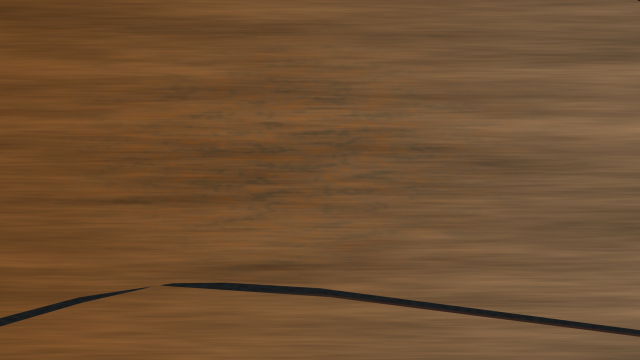
Reproduce this texture procedurally as a Shadertoy shader.

```glsl
// Brown wood board with fine horizontal grain, cut by a thin dark curved gap.

vec2 gradientAt(vec2 cell) {
    vec3 h = fract(cell.xyx * vec3(0.1031, 0.1030, 0.0973));
    h += dot(h, h.yzx + 33.33);
    float angle = 6.2832 * fract((h.x + h.y) * h.z);
    return vec2(cos(angle), sin(angle));
}

float gradientNoise(vec2 p) {
    vec2 i = floor(p), f = p - i;
    vec2 u = f * f * f * (f * (f * 6.0 - 15.0) + 10.0);
    float a = dot(gradientAt(i), f);
    float b = dot(gradientAt(i + vec2(1, 0)), f - vec2(1, 0));
    float c = dot(gradientAt(i + vec2(0, 1)), f - vec2(0, 1));
    float d = dot(gradientAt(i + vec2(1, 1)), f - vec2(1, 1));
    return mix(mix(a, b, u.x), mix(c, d, u.x), u.y);
}

// Streaks stretched along x, from broad bands to hairlines
float grain(vec2 p) {
    float sum = 0.0, weight = 0.40;
    vec2 frequency = vec2(0.9, 13.0);
    for (int i = 0; i < 5; i++) {
        sum += weight * gradientNoise(p * frequency + float(i) * 17.3);
        frequency *= vec2(1.75, 1.95);
        weight *= 0.87;
    }
    return sum;
}

float band(float y, float center, float width) {
    float d = (y - center) / width;
    return exp(-d * d);
}

vec3 wood(vec2 p) {
    // Warm on the left, greyer toward the right
    vec3 color = mix(vec3(0.425, 0.275, 0.138), vec3(0.458, 0.357, 0.255),
                     smoothstep(-0.1, 1.85, p.x));

    // Broad light and dark bands across the board
    float y = p.y + 0.012 * gradientNoise(p * vec2(1.5, 3.0));
    float tone = 0.05 * (band(y, 0.81, 0.025) + band(y, 0.71, 0.018) + band(y, 0.635, 0.018));
    tone += 0.05 * band(y, 0.15, 0.12) + 0.03 * band(y, 0.33, 0.03);
    tone -= 0.05 * (band(y, 0.93, 0.05) + band(y, 0.74, 0.016) + band(y, 0.25, 0.018));
    float middle = band(p.x, 0.85, 0.55) * band(y, 0.53, 0.10);
    tone -= 0.07 * middle;
    color *= 1.0 + tone + 0.38 * grain(p);

    // Ragged orange and grey stains, strongest near the middle
    float stain = gradientNoise(p * vec2(9.0, 42.0)) + 0.6 * gradientNoise(p * vec2(38.0, 95.0));
    float area = band(p.x, 0.8, 0.55) * band(p.y, 0.57, 0.28);
    color += vec3(0.045, 0.005, -0.025) * area * smoothstep(0.05, 0.45, stain);
    color += vec3(-0.065, -0.025, -0.005) * area * smoothstep(0.1, 0.5, -stain);
    return color;
}

// Chains of straight segments bounding the gap
float upperEdge(float x) {
    float rise = min(0.116 + 0.264 * x, 0.174 + 0.15 * (x - 0.22));
    float crest = min(0.213 + 0.012 * (x - 0.463), 0.215 - 0.06 * (x - 0.625));
    return min(min(rise, crest), 0.199 - 0.131 * (x - 0.891));
}

float lowerEdge(float x) {
    float rise = min(0.093 + 0.29 * x, 0.160 + 0.226 * (x - 0.231));
    return min(min(rise, 0.2065 - 0.068 * (x - 0.45)), 0.178 - 0.128 * (x - 0.891));
}

void mainImage(out vec4 fragColor, in vec2 fragCoord) {
    vec2 p = fragCoord / iResolution.y;
    float soft = 0.7 / iResolution.y;
    vec3 color = wood(p);

    // Dark gap with a brown lower lip on the right
    float top = upperEdge(p.x), bottom = lowerEdge(p.x);
    float gap = smoothstep(-soft, soft, top - p.y) * smoothstep(-soft, soft, p.y - bottom);
    gap *= smoothstep(0.0, 0.003, top - bottom);
    float lip = smoothstep(0.65, 0.95, p.x) * (1.0 - smoothstep(0.004, 0.008, p.y - bottom));
    vec3 gapColor = vec3(0.10, 0.11, 0.115) * (1.0 + 0.3 * gradientNoise(p * vec2(50.0, 120.0)));
    color = mix(color, mix(gapColor, vec3(0.20, 0.135, 0.105), lip), gap);

    // Tiny shadowed notch in the upper right corner
    vec2 corner = vec2(iResolution.x / iResolution.y, 1.0) - p;
    color = mix(vec3(0.12), color, smoothstep(-soft, soft, corner.x + 2.0 * corner.y - 0.009));

    fragColor = vec4(color, 1.0);
}
```
